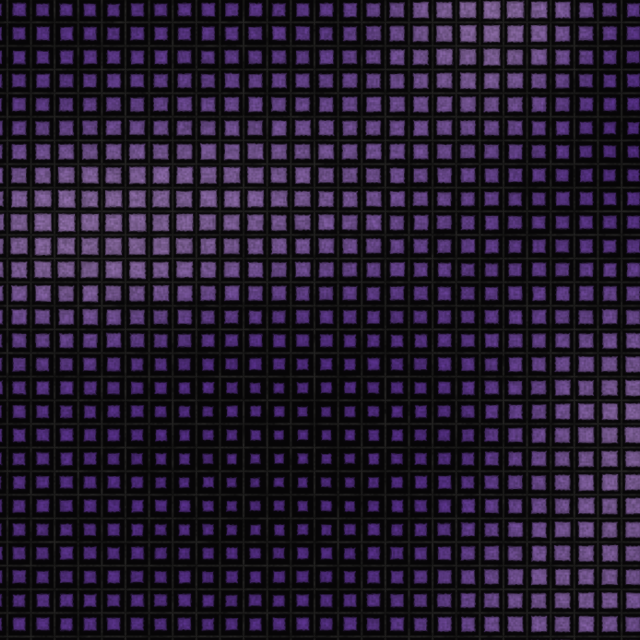
Write a Shadertoy shader that draws this pattern.

```glsl
// A black mesh over soft violet squares, about 27 by 27 cells.
// Broad pools of light set the size and tint of each square;
// fine woven noise and worn grid lines roughen the surface.

#define CELLS 27.09
#define GRID_OFFSET vec2(0.311, 0.17)
#define HALF_SIZE_MIN 0.19
#define HALF_SIZE_MAX 0.36
#define EDGE_SOFTNESS 0.055
#define LINE_HALF_WIDTH 0.04
#define GRAIN 0.24
#define GAP_COLOR vec3(0.022, 0.018, 0.022)
#define LINE_COLOR vec3(0.125, 0.122, 0.118)
#define VIOLET_DEEP vec3(0.295, 0.160, 0.470)
#define VIOLET_PALE vec3(0.480, 0.370, 0.565)

float hash(vec2 p) {
    vec3 q = fract(vec3(p.xyx) * 0.1031);
    q += dot(q, q.yzx + 33.33);
    return fract((q.x + q.y) * q.z);
}

float noise(vec2 p) {
    vec2 i = floor(p), f = fract(p);
    f = f * f * (3.0 - 2.0 * f);
    return mix(mix(hash(i), hash(i + vec2(1, 0)), f.x),
               mix(hash(i + vec2(0, 1)), hash(i + vec2(1, 1)), f.x), f.y);
}

// Elliptical pool of light
float pool(vec2 p, vec2 center, vec2 radius) {
    vec2 d = (p - center) / radius;
    return exp(-dot(d, d));
}

float lightField(vec2 p) {
    float light = 0.38;
    light += 0.50 * pool(p, vec2(0.10, 0.63), vec2(0.24, 0.16));
    light += 0.36 * pool(p, vec2(0.45, 0.70), vec2(0.30, 0.20));
    light += 0.55 * pool(p, vec2(0.77, 1.00), vec2(0.17, 0.19));
    light += 0.46 * pool(p, vec2(1.00, 0.32), vec2(0.20, 0.24));
    light += 0.30 * pool(p, vec2(0.86, 0.03), vec2(0.22, 0.16));
    light -= 0.38 * pool(p, vec2(0.44, 0.29), vec2(0.22, 0.18));
    light -= 0.12 * pool(p, vec2(0.98, 0.78), vec2(0.12, 0.16));
    return clamp(light, 0.0, 1.0);
}

float boxDistance(vec2 p, vec2 halfSize) {
    vec2 d = abs(p) - halfSize;
    return length(max(d, 0.0)) + min(max(d.x, d.y), 0.0);
}

void mainImage(out vec4 fragColor, in vec2 fragCoord) {
    vec2 uv = fragCoord / iResolution.y;
    vec2 grid = uv * CELLS - GRID_OFFSET;
    vec2 id = floor(grid);
    vec2 local = grid - id - 0.5;
    float pixel = CELLS / iResolution.y;
    float softness = max(EDGE_SOFTNESS, 0.75 * pixel);

    // Woven grain from crossed, stretched noise
    float weave = 0.5 * (noise(grid * vec2(14.0, 4.0) + 40.0)
                       + noise(grid * vec2(4.0, 14.0) + 90.0)) - 0.5;
    float speck = noise(grid * 11.0 + 170.0) - 0.5;

    // Worn mesh lines between the cells
    vec2 toLine = 0.5 - abs(local + vec2(0.0, 0.025));
    float lineDistance = min(abs(toLine.x), abs(toLine.y));
    float mesh = 1.0 - smoothstep(-softness, softness, lineDistance - LINE_HALF_WIDTH);
    float wear = 0.65 + 0.5 * noise(grid * 2.3 + 210.0) + 0.4 * speck;
    vec3 color = mix(GAP_COLOR, LINE_COLOR * wear, mesh);

    // One square per cell, with slightly uneven size, place and edge
    float light = lightField((id + 0.5 + GRID_OFFSET) / CELLS);
    vec2 jitter = vec2(hash(id + 7.0), hash(id + 31.0)) - 0.5;
    vec2 halfSize = vec2(mix(HALF_SIZE_MIN, HALF_SIZE_MAX, light)) + 0.025 * jitter.yx;
    float d = boxDistance(local - 0.025 * jitter, halfSize) + 0.05 * speck;
    float fill = 1.0 - smoothstep(-softness, softness, d);

    // Tint follows the light, with a faintly darker rim
    float tint = smoothstep(0.25, 1.0, lightField(uv));
    vec3 violet = mix(VIOLET_DEEP, VIOLET_PALE, tint);
    violet *= 1.0 + GRAIN * (weave + speck) + 0.08 * jitter.x;
    violet *= 0.88 + 0.12 * smoothstep(0.0, 0.14, -d);
    color = mix(color, violet, fill);

    // Dim violet glow spilling into the gap
    color += violet * 0.10 * exp(-max(d, 0.0) * 18.0) * (1.0 - fill);
    fragColor = vec4(clamp(color, 0.0, 1.0), 1.0);
}
```
